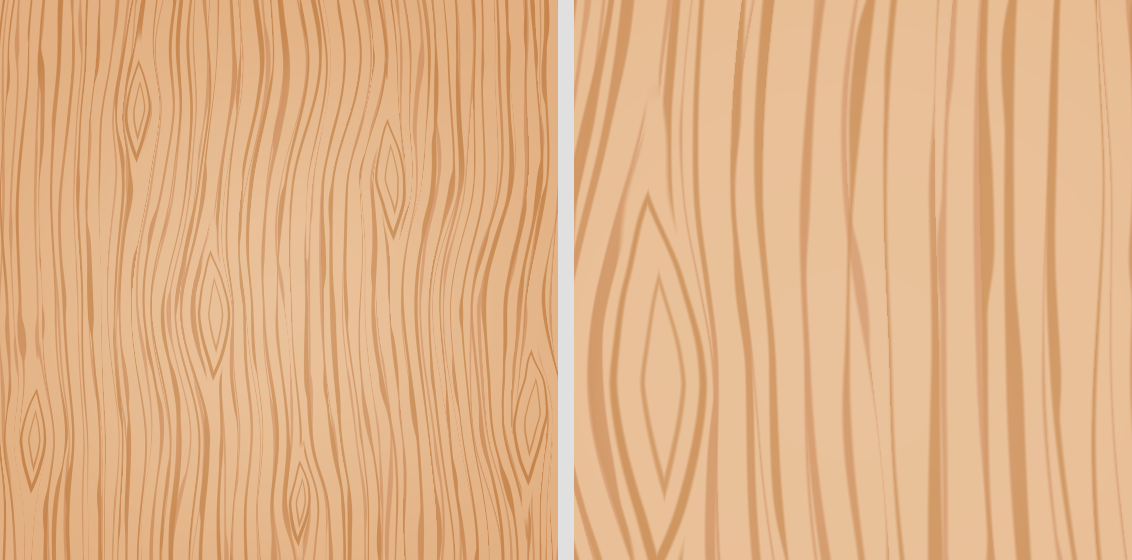
Left: the whole. Right: its middle third, enlarged.
Give the GLSL for this texture, as a WebGL 1 fragment shader.

```glsl
precision highp float;
uniform vec2 u_resolution;

const vec3 WOOD_CENTRE = vec3(0.915, 0.757, 0.602);
const vec3 WOOD_EDGE = vec3(0.885, 0.690, 0.508);
const vec3 GRAIN_CENTRE = vec3(0.815, 0.595, 0.390);
const vec3 GRAIN_EDGE = vec3(0.770, 0.510, 0.285);
const vec3 BLUSH = vec3(0.855, 0.630, 0.480);
const float MAIN_LINES = 43.0;
const float FINE_LINES = 31.0;
const float SOFTNESS = 0.0013;
const float SWAY = 0.060;
const float RIPPLE = 0.034;
const int KNOTS = 6;
const float KNOT_ASPECT = 0.25;
const float KNOT_REACH = 0.05;

float hash(vec2 p) {
  vec3 q = fract(vec3(p.xyx) * 0.1031);
  q += dot(q, q.yzx + 33.33);
  return fract((q.x + q.y) * q.z);
}

float noise(vec2 p) {
  vec2 i = floor(p), f = fract(p);
  f = f * f * (3.0 - 2.0 * f);
  return mix(mix(hash(i), hash(i + vec2(1.0, 0.0)), f.x),
             mix(hash(i + vec2(0.0, 1.0)), hash(i + 1.0), f.x), f.y);
}

float stroke(float dist, float halfWidth) {
  return 1.0 - smoothstep(-SOFTNESS, SOFTNESS, abs(dist) - halfWidth);
}

// Wavy strokes whose two sides swell and taper independently
float grain(float u, float y, float count, float seed, float weight) {
  float cell = floor(u * count);
  float ink = 0.0;
  for (int k = -1; k <= 1; k++) {
    float id = cell + float(k);
    float row = id + seed;
    float phase = 40.0 * hash(vec2(row, 7.0));
    float wobble = noise(vec2(y * 4.0 + phase, row)) - 0.5;
    float centre = (id + 0.5 + 0.4 * (hash(vec2(row, 3.0)) - 0.5) + 0.6 * wobble) / count;
    float d = u - centre;
    float side = d < 0.0 ? 150.0 : 350.0;
    float body = noise(vec2(y * 3.5 + phase, row + side));
    float swell = smoothstep(0.68, 1.0, noise(vec2(y * 9.0 + phase, row + side + 500.0)));
    float halfWidth = weight * (mix(-0.0006, 0.0036, body) + 0.005 * swell);
    ink = max(ink, stroke(d, halfWidth));
  }
  return ink;
}

// Eye-shaped knot: x = sideways push on the grain, y = clear area, z = ring ink
vec3 knot(vec2 p, float id, float aspect) {
  float size = mix(0.055, 0.135, hash(vec2(id, 21.0)));
  float width = size * KNOT_ASPECT;
  vec2 centre = vec2((id + 0.2 + 0.6 * hash(vec2(id, 5.0))) / float(KNOTS) * aspect,
                     fract(0.15 + 0.618 * id + 0.1 * hash(vec2(id, 9.0))));
  vec2 d = p - centre;
  d.x += d.y * 0.2 * (hash(vec2(id, 13.0)) - 0.5);
  d.x += 0.008 * (noise(vec2(p.y * 22.0, id + 60.0)) - 0.5);
  float t = d.y / size;
  float away = abs(d.x);

  // Grain bends round the opening and closes again beyond its tips
  float gap = width * exp(-t * t);
  float bent = max(away - gap * exp(-(away - gap) / KNOT_REACH), 0.0);
  float clear = (1.0 - smoothstep(gap * 0.9, gap + 0.003, away)) * smoothstep(0.001, 0.004, gap);

  // Outer outline and inner ring, heavier toward the lower tip
  float q = away / width + pow(abs(t), 1.6);
  float heavy = mix(0.0032, 0.0016, smoothstep(-1.0, 0.7, t));
  float inner = abs(d.x - 0.1 * width) / width + pow(abs(t), 1.4);
  float rings = max(stroke((q - 0.92) * width, heavy),
                    0.85 * stroke((inner - 0.42) * width, heavy * 0.6));
  return vec3((bent - away) * sign(d.x), clear, rings);
}

void main() {
  vec2 p = gl_FragCoord.xy / u_resolution.y;
  float aspect = u_resolution.x / u_resolution.y;

  // Knots
  float push = 0.0, clear = 0.0, rings = 0.0;
  for (int i = 0; i < KNOTS; i++) {
    vec3 k = knot(p, float(i), aspect);
    push += k.x;
    clear = max(clear, k.y);
    rings = max(rings, k.z);
  }

  // Shared flow of the grain
  float u = p.x + push;
  u += SWAY * (noise(vec2(p.x * 2.5, p.y * 2.2) + 11.0) - 0.5);
  u += RIPPLE * (noise(vec2(p.x * 7.0, p.y * 4.5) + 37.0) - 0.5);
  float mainInk = grain(u, p.y, MAIN_LINES, 100.0, 1.0) * (1.0 - clear);
  float fineInk = grain(u, p.y, FINE_LINES, 1300.0, 0.8) * (1.0 - clear);

  // Colours deepen from the pale middle to the borders
  vec2 fromMiddle = p - vec2(0.5 * aspect, 0.45);
  float edge = smoothstep(0.05, 0.68, length(fromMiddle));
  vec3 wood = mix(WOOD_CENTRE, WOOD_EDGE, edge);
  vec3 brown = mix(GRAIN_CENTRE, GRAIN_EDGE, edge);
  float tint = noise(vec2(u * 40.0, p.y * 5.0));
  vec3 blush = mix(BLUSH, brown, 0.25 + 0.3 * edge);
  vec3 color = mix(wood, blush, 0.85 * fineInk);
  color = mix(color, mix(brown, blush, 0.7 * smoothstep(0.5, 0.9, tint)), 0.93 * mainInk);
  color = mix(color, brown, rings);
  gl_FragColor = vec4(color, 1.0);
}
```
